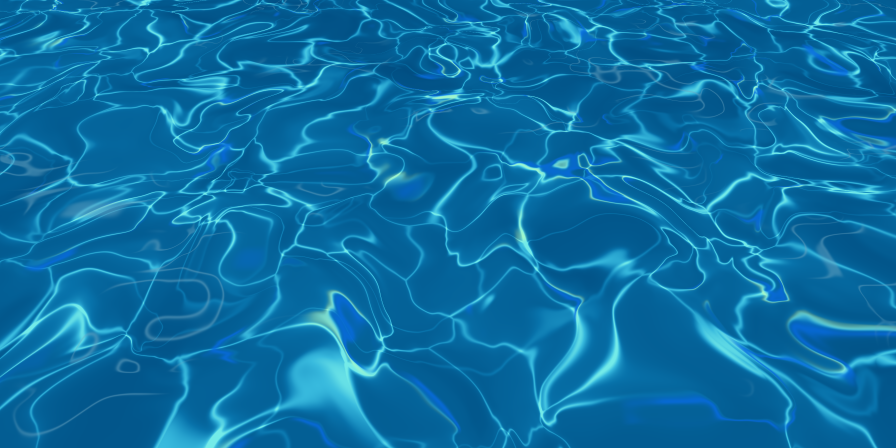
Write a WebGL 2 fragment shader that draws this texture.

```glsl
#version 300 es
precision highp float;
// Sunlit pool water: a net of bright caustics on rippled blue, flattening with distance.
uniform vec2 u_resolution;
out vec4 fragColor;

float hash(vec2 p) {
  return fract(sin(dot(p, vec2(127.1, 311.7))) * 43758.5453);
}

float noise(vec2 p) {
  vec2 i = floor(p), f = fract(p);
  f = f * f * f * (f * (f * 6.0 - 15.0) + 10.0);
  return mix(mix(hash(i), hash(i + vec2(1, 0)), f.x),
             mix(hash(i + vec2(0, 1)), hash(i + vec2(1, 1)), f.x), f.y);
}

vec2 noise2(vec2 p) {
  return vec2(noise(p), noise(p + vec2(37.2, 11.8))) - 0.5;
}

// Gap between the two nearest cell centres: zero along cell borders.
float cellBorder(vec2 p) {
  vec2 cell = floor(p);
  float nearest = 9.0, second = 9.0;
  for (int y = -1; y <= 1; y++) {
    for (int x = -1; x <= 1; x++) {
      vec2 c = cell + vec2(x, y);
      float d = length(c + vec2(hash(c), hash(c + 17.3)) - p);
      second = min(second, max(nearest, d));
      nearest = min(nearest, d);
    }
  }
  return second - nearest;
}

// Brightness 0..1 to water colour, from deep blue to pale cyan.
vec3 waterRamp(float light) {
  float t = light * 5.0;
  vec3 c = mix(vec3(0.0, 0.27, 0.47), vec3(0.01, 0.36, 0.57), clamp(t, 0.0, 1.0));
  c = mix(c, vec3(0.03, 0.45, 0.67), clamp(t - 1.0, 0.0, 1.0));
  c = mix(c, vec3(0.11, 0.58, 0.77), clamp(t - 2.0, 0.0, 1.0));
  c = mix(c, vec3(0.22, 0.73, 0.87), clamp(t - 3.0, 0.0, 1.0));
  return mix(c, vec3(0.45, 0.92, 0.91), clamp(t - 4.0, 0.0, 1.0));
}

vec3 water(vec2 uv) {
  // Perspective plane, bent by large and small ripples
  float depth = 1.0 / (1.6 - uv.y);
  vec2 plane = vec2((uv.x - 1.0) * depth, 1.55 * depth) * 5.6 + 20.0;
  vec2 p = plane + 1.1 * noise2(plane * 0.9);
  p += 0.38 * noise2(p * 2.3 + 5.0);
  p += 0.1 * noise2(p * 6.0);
  float strength = noise(plane * 1.3 + 60.0);

  // Cell network with a thin core and a soft halo
  float border = cellBorder(p * 0.95);
  float width = (0.025 + 0.06 * strength * strength) * (0.6 + 0.5 * depth);
  float net = exp(-border * border / (width * width));
  float halo = exp(-border * 8.0);

  // Folded light sheets: crisp on one side, fading on the other
  float fold = 0.65 * noise(p * 1.25 + 9.0) + 0.35 * noise(p * 2.6 + 31.0) - 0.56;
  float sheet = smoothstep(-0.014, 0.008, fold) * exp(-max(fold, 0.0) * 24.0);
  float rim = exp(-pow(fold / (0.009 + 0.006 * depth), 2.0));
  float sheetMask = smoothstep(0.3, 0.75, noise(plane * 1.1 + 80.0));

  // Fine loose threads
  float thread = abs(noise(p * vec2(0.9, 1.5) + 47.0) - 0.48);
  thread = exp(-pow(thread / (0.011 + 0.006 * depth), 2.0));

  float light = 0.06 + 0.2 * noise(p * 0.8 + 3.0) + 0.1 * noise(p * 2.0 + 70.0);
  light += 0.13 * halo + net * (0.25 + 0.4 * strength);
  light += sheetMask * (0.34 * sheet + 0.3 * rim) + 0.09 * rim;
  light += thread * (0.08 + 0.26 * noise(plane * 1.7 + 15.0));
  vec3 color = waterRamp(light);

  // Refraction fringes: violet-blue outside, warm green inside
  float fringe = smoothstep(0.5, 0.75, noise(plane * 1.9 + 23.0));
  float blueSide = exp(-pow((fold + 0.03) / 0.022, 2.0));
  float warmSide = exp(-pow((fold - 0.012) / 0.012, 2.0));
  color = mix(color, vec3(0.03, 0.42, 0.88), 0.8 * fringe * blueSide);
  color += vec3(0.2, 0.06, -0.12) * fringe * warmSide * sheetMask;

  // Greyish sky glints in a few flat streaks
  float glint = abs(noise(plane * vec2(1.4, 3.2) + 2.5 * noise2(plane * 1.6)) - 0.5);
  glint = exp(-pow(glint / 0.035, 2.0)) * smoothstep(0.62, 0.8, noise(plane * vec2(0.7, 1.2) + 90.0));
  return mix(color, vec3(0.42, 0.65, 0.76), 0.5 * glint);
}

void main() {
  // Average a 3 by 3 grid of samples for smooth edges
  vec3 sum = vec3(0.0);
  for (int i = 0; i < 9; i++) {
    vec2 offset = (vec2(i % 3, i / 3) - 1.0) / 3.0;
    sum += water((gl_FragCoord.xy + offset) / u_resolution.y);
  }
  fragColor = vec4(clamp(sum / 9.0, 0.0, 1.0), 1.0);
}
```
